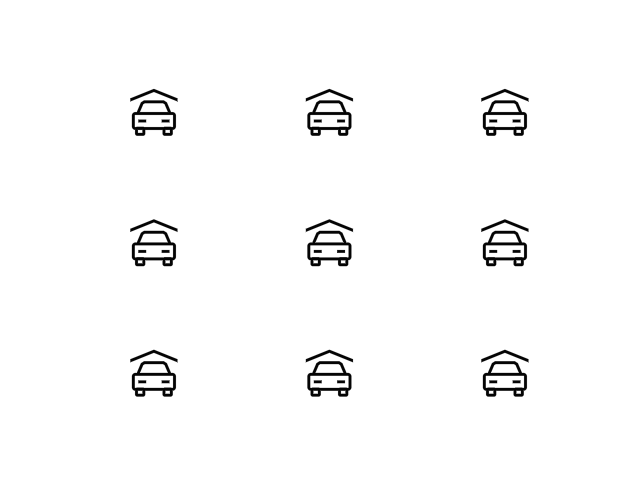
Reproduce this pattern procedurally as a Shadertoy shader.

```glsl
const float CANVAS_HEIGHT = 576.0;           // design units from bottom to top
const vec2 PITCH = vec2(210.6, 156.5);       // spacing between icons
const vec2 GRID_OFFSET = vec2(11.3, -3.3);   // middle icon relative to canvas centre
const vec2 GRID_REACH = vec2(1.0);           // icons on each side of the middle one
const float STROKE = 1.75;                   // half line width
const float SOFTNESS = 0.85;                 // least half width of an edge
const vec3 PAPER = vec3(1.0);
const vec3 INK = vec3(0.015);

float segmentDistance(vec2 p, vec2 a, vec2 b) {
    vec2 pa = p - a, ba = b - a;
    return length(pa - ba * clamp(dot(pa, ba) / dot(ba, ba), 0.0, 1.0));
}

float boxDistance(vec2 p, vec2 halfSize, float radius) {
    vec2 q = abs(p) - halfSize + radius;
    return length(max(q, 0.0)) + min(max(q.x, q.y), 0.0) - radius;
}

// Pitched roof with ends cut upright
float roofDistance(vec2 p) {
    float slope = segmentDistance(p, vec2(0.0, 26.3), vec2(34.0, 12.6)) - STROKE;
    return max(slope, p.x - 28.3);
}

// Cabin outline: top, rounded shoulder and slanted pillar
float cabinDistance(vec2 p) {
    float d = segmentDistance(p, vec2(0.0, 12.6), vec2(11.4, 12.6));
    d = min(d, segmentDistance(p, vec2(11.4, 12.6), vec2(14.2, 10.8)));
    d = min(d, segmentDistance(p, vec2(14.2, 10.8), vec2(19.4, -1.4)));
    return d - STROKE;
}

float carportDistance(vec2 p) {
    p.x = abs(p.x);
    float body = abs(boxDistance(p - vec2(0.0, -10.4), vec2(24.7, 9.0), 2.6)) - STROKE;
    float wheel = abs(boxDistance(p - vec2(16.5, -22.7), vec2(4.4, 3.7), 1.0)) - STROKE;
    float lamp = boxDistance(p - vec2(14.0, -10.4), vec2(4.7, 1.7), 0.2);
    float car = min(min(body, wheel), min(lamp, cabinDistance(p)));
    return min(car, roofDistance(p));
}

void mainImage(out vec4 fragColor, in vec2 fragCoord) {
    float pixel = CANVAS_HEIGHT / iResolution.y;
    vec2 p = (fragCoord - 0.5 * iResolution.xy) * pixel - GRID_OFFSET;

    // Finite grid of icons
    vec2 cell = clamp(round(p / PITCH), -GRID_REACH, GRID_REACH);
    float d = carportDistance(p - cell * PITCH);

    float edge = max(SOFTNESS, 0.6 * pixel);
    float coverage = 1.0 - smoothstep(-edge, edge, d);
    fragColor = vec4(mix(PAPER, INK, coverage), 1.0);
}
```
